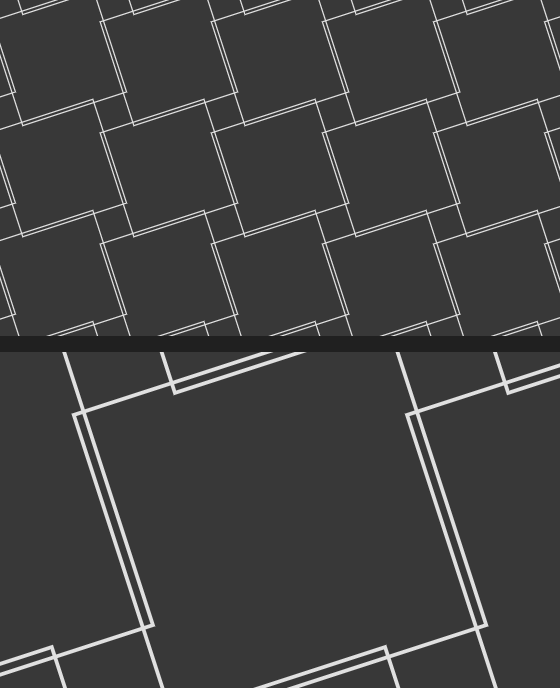
Top, the full canvas; bottom, a detail of the centre.
Give the GLSL for this pattern, as a Shadertoy shader.

```glsl
const float PERIOD = 0.1984;       // cell size, in canvas widths
const float SIDE = 0.982;          // square side, in cells
const float TILT = radians(18.0);
const float LINE_WIDTH = 0.0113;   // in cells
const vec3 BACKGROUND = vec3(0.22);
const vec3 LINE_COLOR = vec3(0.88);

vec2 rotate(vec2 p, float angle) {
    float c = cos(angle), s = sin(angle);
    return vec2(c * p.x - s * p.y, s * p.x + c * p.y);
}

// Distance to the outline of a square, with mitred corners
float squareOutline(vec2 p, float halfSide) {
    vec2 q = abs(p);
    return abs(max(q.x, q.y) - halfSide);
}

float lineCoverage(float dist, float width, float pixel) {
    return clamp((0.5 * width - dist) / pixel + 0.5, 0.0, 1.0);
}

void mainImage(out vec4 fragColor, in vec2 fragCoord) {
    float cellPixels = iResolution.x * PERIOD;
    vec2 grid = (fragCoord - 0.5 * iResolution.xy) / cellPixels;
    vec2 local = fract(grid + 0.5) - 0.5;
    vec3 color = BACKGROUND;

    // Squares overlap their neighbours, so visit the surrounding cells
    for (int y = -1; y <= 1; y++) {
        for (int x = -1; x <= 1; x++) {
            vec2 p = rotate(local - vec2(x, y), -TILT);
            float dist = squareOutline(p, 0.5 * SIDE);
            color = mix(color, LINE_COLOR, lineCoverage(dist, LINE_WIDTH, 1.0 / cellPixels));
        }
    }
    fragColor = vec4(color, 1.0);
}
```
